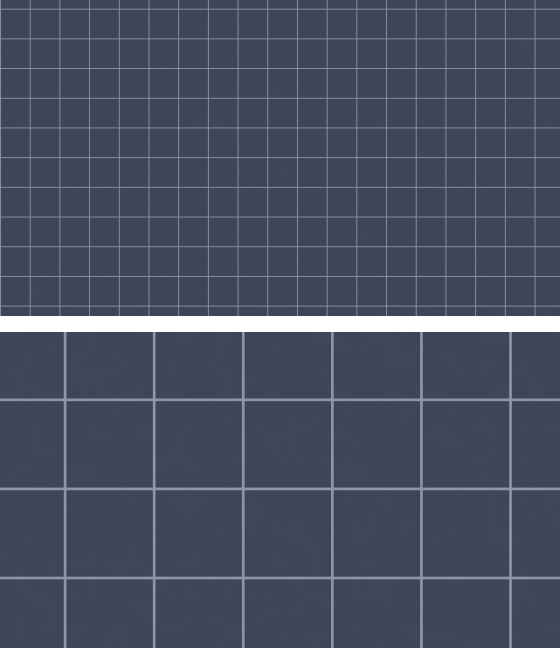
Top: the whole. Bottom: its middle third, enlarged.
Write a Shadertoy shader that draws this pattern.

```glsl
// Slate blue sheet ruled with a thin pale square grid and a trace of mottling.

// Lengths are fractions of the canvas height.
#define PITCH 0.09397
#define LINE_WIDTH 0.0028
#define GRID_ORIGIN vec2(0.0016, 0.0313)
#define GROUND_COLOR vec3(0.242, 0.272, 0.350)
#define LINE_COLOR vec3(0.555, 0.585, 0.650)
#define MOTTLE_SCALE 90.0
#define MOTTLE_AMOUNT 0.008

float hash(vec2 p) {
    return fract(sin(dot(p, vec2(127.1, 311.7))) * 43758.5453);
}

float valueNoise(vec2 p) {
    vec2 cell = floor(p);
    vec2 f = fract(p);
    f = f * f * (3.0 - 2.0 * f);
    float low = mix(hash(cell), hash(cell + vec2(1.0, 0.0)), f.x);
    float high = mix(hash(cell + vec2(0.0, 1.0)), hash(cell + vec2(1.0)), f.x);
    return mix(low, high, f.y);
}

// Share of a pixel covered by the nearest line, for each axis.
vec2 lineCoverage(vec2 p, float pixel) {
    vec2 dist = abs(mod(p - GRID_ORIGIN + 0.5 * PITCH, PITCH) - 0.5 * PITCH);
    vec2 inner = max(dist - 0.5 * pixel, vec2(-0.5 * LINE_WIDTH));
    vec2 outer = min(dist + 0.5 * pixel, vec2(0.5 * LINE_WIDTH));
    return clamp((outer - inner) / pixel, 0.0, 1.0);
}

void mainImage(out vec4 fragColor, in vec2 fragCoord) {
    float pixel = 1.0 / iResolution.y;
    vec2 p = fragCoord * pixel;

    // Ground
    float mottle = valueNoise(p * MOTTLE_SCALE) - 0.5;
    vec3 color = GROUND_COLOR + MOTTLE_AMOUNT * mottle;

    // Grid, with crossings no brighter than the lines
    vec2 coverage = lineCoverage(p, pixel);
    float grid = 1.0 - (1.0 - coverage.x) * (1.0 - coverage.y);
    color = mix(color, LINE_COLOR, grid);

    fragColor = vec4(color, 1.0);
}
```
